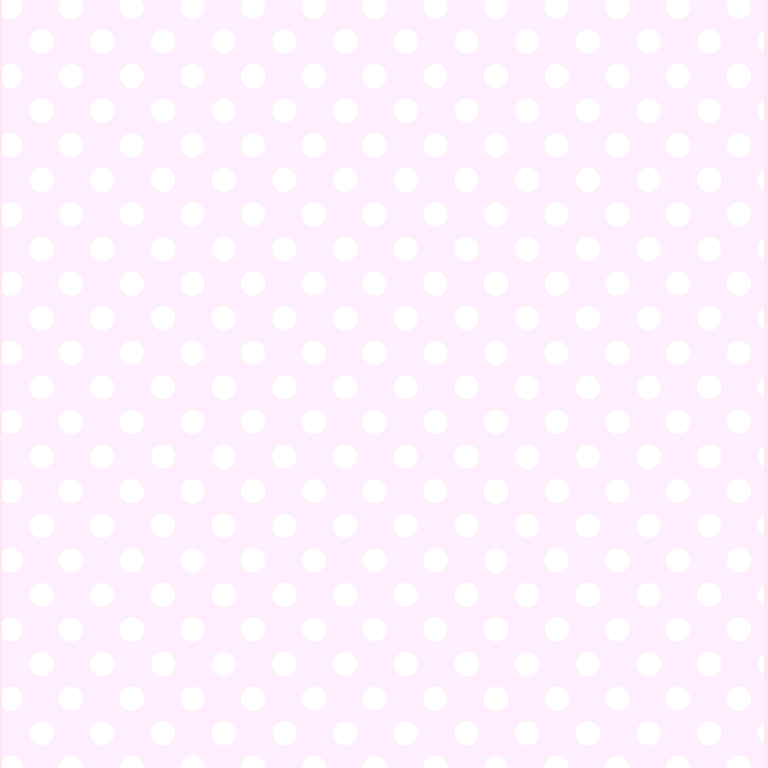
A WebGL 1 fragment shader for this pattern:

```glsl
precision highp float;
// Staggered white polka dots on pale pink, with thin rosier strips at the side edges.
uniform vec2 u_resolution;

// Signed distance to the nearest dot; alternate rows shift by about half a pitch.
float dotDistance(vec2 p) {
  vec2 pitch = vec2(0.07904, 0.04504);
  float row = floor((p.y - 0.0540) / pitch.y + 0.5);
  float startX = mix(0.0542, 0.0926, mod(row, 2.0));
  float column = floor((p.x - startX) / pitch.x + 0.5);
  vec2 center = vec2(startX, 0.0540) + vec2(column, row) * pitch;
  return length(p - center) - 0.0157;
}

void main() {
  vec2 uv = gl_FragCoord.xy / u_resolution;
  vec2 p = vec2(uv.x, 1.0 - uv.y);
  float pixel = 1.0 / min(u_resolution.x, u_resolution.y);

  // Dots over the ground
  vec3 ground = vec3(1.0, 0.932, 0.992);
  float dotMask = 1.0 - smoothstep(-0.7 * pixel, 0.7 * pixel, dotDistance(p));
  vec3 color = mix(ground, vec3(1.0), dotMask);

  // Side strips cover the cut-off dots
  float stripDistance = min(p.x - 0.0026, 0.9948 - p.x);
  float strip = 1.0 - smoothstep(-0.7 * pixel, 0.7 * pixel, stripDistance);
  color = mix(color, vec3(1.0, 0.905, 0.955), strip);

  gl_FragColor = vec4(color, 1.0);
}
```
